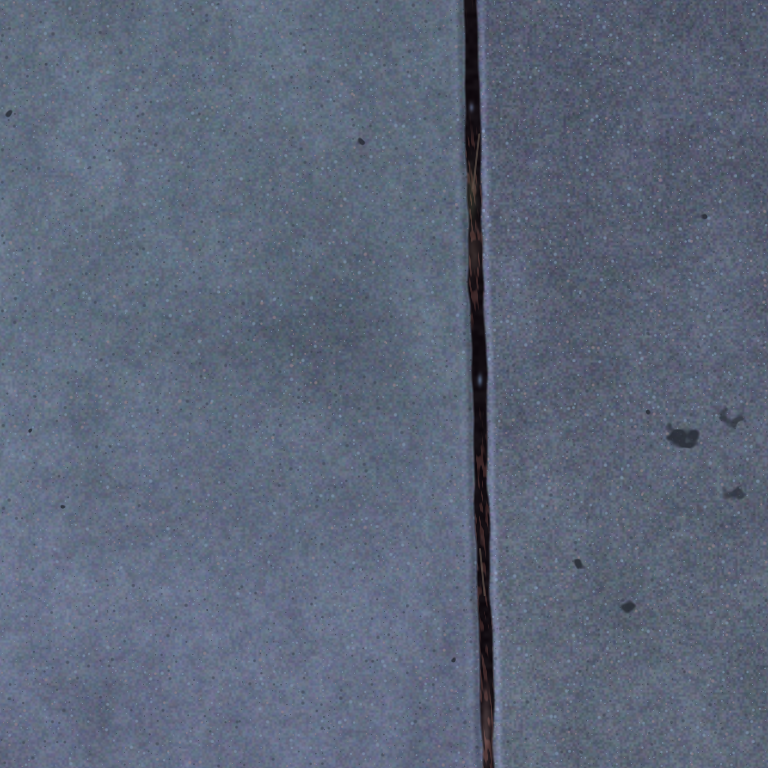
Give the GLSL for this texture, as a Shadertoy shader.

```glsl
// Two weathered blue-grey concrete slabs parted by a dark, slightly leaning joint.
// Layered value noise tints and grains the slabs; hashed cells scatter grit;
// warped discs make the stains, and stretched noise fills the joint with debris.

float hash(vec2 p) {
    vec3 q = fract(vec3(p.xyx) * 0.1031);
    q += dot(q, q.yzx + 33.33);
    return fract((q.x + q.y) * q.z);
}

float noise(vec2 p) {
    vec2 i = floor(p), f = fract(p);
    f = f * f * (3.0 - 2.0 * f);
    return mix(mix(hash(i), hash(i + vec2(1, 0)), f.x),
               mix(hash(i + vec2(0, 1)), hash(i + vec2(1, 1)), f.x), f.y);
}

float fbm(vec2 p) {
    float sum = 0.0, gain = 0.5;
    for (int i = 0; i < 5; i++) {
        sum += gain * noise(p);
        p = mat2(1.6, 1.2, -1.2, 1.6) * p + 17.3;
        gain *= 0.5;
    }
    return sum;
}

float blob(vec2 p, vec2 center, vec2 size) {
    vec2 d = (p - center) / size;
    return exp(-dot(d, d));
}

float segment(vec2 p, vec2 a, vec2 b) {
    vec2 d = b - a;
    return length(p - a - d * clamp(dot(p - a, d) / dot(d, d), 0.0, 1.0));
}

// Centre xy and radius z of each stain or pit
const vec3 STAINS[12] = vec3[12](
    vec3(0.889, 0.427, 0.019), vec3(0.954, 0.455, 0.018), vec3(0.958, 0.358, 0.012),
    vec3(0.845, 0.463, 0.006), vec3(0.815, 0.212, 0.009), vec3(0.755, 0.266, 0.006),
    vec3(0.590, 0.142, 0.005), vec3(0.469, 0.815, 0.005), vec3(0.013, 0.853, 0.005),
    vec3(0.039, 0.439, 0.004), vec3(0.081, 0.342, 0.004), vec3(0.915, 0.717, 0.005));

vec3 slabColor(vec2 p, float side) {
    // Broad tone of either slab
    vec3 left = mix(vec3(0.392, 0.427, 0.520), vec3(0.372, 0.422, 0.492), smoothstep(0.0, 0.7, p.y));
    left *= 1.0 - 0.09 * blob(p, vec2(0.45, 0.58), vec2(0.15, 0.3));
    left *= 1.0 + 0.04 * blob(p, vec2(0.02, 0.6), vec2(0.09, 0.5));
    left *= 1.0 - 0.08 * blob(p, vec2(0.12, 0.04), vec2(0.08, 0.06));
    vec3 right = mix(vec3(0.355, 0.390, 0.455), vec3(0.330, 0.359, 0.432), smoothstep(0.1, 0.9, p.y));
    right *= 1.0 + 0.12 * blob(p, vec2(0.67, 0.64), vec2(0.035, 0.08));
    right *= 1.0 + 0.08 * blob(p, vec2(0.68, 0.2), vec2(0.06, 0.22));
    vec3 col = mix(left, right, side);

    // Cloudy mottling, upright streaks and colour grain
    col *= 1.0 + 0.20 * (fbm(p * 9.0) - 0.48) + 0.07 * (noise(p * vec2(24, 5)) - 0.5);
    col *= 1.0 + 0.17 * (fbm(p * 65.0 + 4.0) - 0.48);
    vec3 grain = vec3(noise(p * 230.0), noise(p * 230.0 + 71.0), noise(p * 230.0 + 143.0)) - 0.5;
    float fine = noise(p * 340.0 + 9.0) - 0.5;
    col += 0.055 * grain + (0.065 + 0.025 * side) * fine;

    // Pale and dark grit
    for (int layer = 0; layer < 2; layer++) {
        float cells = 75.0 + 50.0 * float(layer);
        vec2 id = floor(p * cells) + 200.0 * float(layer);
        vec2 offset = 0.25 + 0.5 * vec2(hash(id + 3.1), hash(id + 8.7));
        float radius = mix(0.0008, 0.0026, pow(hash(id + 5.3), 3.0));
        float grit = 1.0 - smoothstep(radius * 0.3, radius * 1.4, length(fract(p * cells) - offset) / cells);
        float kind = hash(id + 13.9);
        vec3 pale = mix(vec3(0.50, 0.59, 0.69), vec3(0.58, 0.51, 0.54), step(0.7, hash(id + 21.0)));
        col = mix(col, pale, 0.65 * grit * step(0.83 - 0.06 * side, kind));
        col = mix(col, vec3(0.23, 0.26, 0.31), 0.6 * grit * step(kind, 0.12));
    }

    // Stains with ragged rims
    vec2 warp = vec2(noise(p * 85.0), noise(p * 85.0 + 40.0)) - 0.5;
    for (int i = 0; i < 12; i++) {
        vec3 s = STAINS[i];
        float d = length((p - s.xy + warp * s.z * 1.5) * vec2(1.0, 1.15));
        float cover = 1.0 - smoothstep(s.z * 0.45, s.z * 1.05, d);
        col = mix(col, vec3(0.14, 0.155, 0.19), cover * (i == 1 || i == 2 ? 0.6 : 0.8));
    }
    return col;
}

vec3 debrisColor(vec2 p, float x) {
    vec3 col = vec3(0.065, 0.045, 0.065) + 0.05 * (noise(p * 150.0) - 0.4);
    float litter = smoothstep(0.55, 0.85, noise(vec2(x * 420.0 + p.y * 35.0, p.y * 65.0)));
    col += vec3(0.16, 0.10, 0.085) * litter * smoothstep(0.3, 0.65, noise(vec2(p.y * 13.0, 2.0)));
    col += vec3(0.10, 0.12, 0.08) * blob(p, vec2(0.614, 0.745), vec2(0.007, 0.035));
    col += vec3(0.13, 0.11, 0.09) * blob(p, vec2(0.617, 0.67), vec2(0.008, 0.025));
    col += vec3(0.20, 0.17, 0.16) * blob(p, vec2(0.633, 0.055), vec2(0.006, 0.045));
    col += vec3(0.24, 0.32, 0.40) * blob(p, vec2(0.625, 0.505), vec2(0.003, 0.007));
    col += vec3(0.20, 0.25, 0.32) * blob(p, vec2(0.614, 0.86), vec2(0.003, 0.005));
    // Dry stalks
    float stalk = min(segment(p, vec2(0.616, 0.755), vec2(0.624, 0.825)),
                      segment(p, vec2(0.625, 0.285), vec2(0.631, 0.225)));
    return mix(col, vec3(0.36, 0.31, 0.28), 0.7 * (1.0 - smoothstep(0.0005, 0.002, stalk)));
}

void mainImage(out vec4 fragColor, in vec2 fragCoord) {
    vec2 p = fragCoord / iResolution.xy;
    float soft = 0.0012 + 0.7 / iResolution.y;

    // Signed distance across the leaning joint
    float x = p.x - (0.6355 - 0.0235 * p.y) + 0.0025 * (noise(vec2(p.y * 22.0, 5.0)) - 0.5);
    float halfWidth = 0.0092 + 0.003 * (noise(vec2(p.y * 35.0, 11.0)) - 0.5)
                    - 0.002 * (1.0 - smoothstep(0.0, 0.12, p.y));
    vec3 col = slabColor(p, smoothstep(-soft, soft, x));

    // Rounded slab lips: a dim left edge and a bright bluish right edge
    col *= 1.0 - 0.16 * exp(-pow((x + 0.013) / 0.004, 2.0));
    col += vec3(0.025, 0.025, 0.035) * exp(-pow((x + 0.021) / 0.005, 2.0));
    col += vec3(0.09, 0.09, 0.13) * exp(-pow((x - 0.0145) / 0.0045, 2.0));

    float gap = 1.0 - smoothstep(halfWidth - soft, halfWidth + soft, abs(x));
    col = mix(col, debrisColor(p, x), gap);
    fragColor = vec4(clamp(col, 0.0, 1.0), 1.0);
}
```
